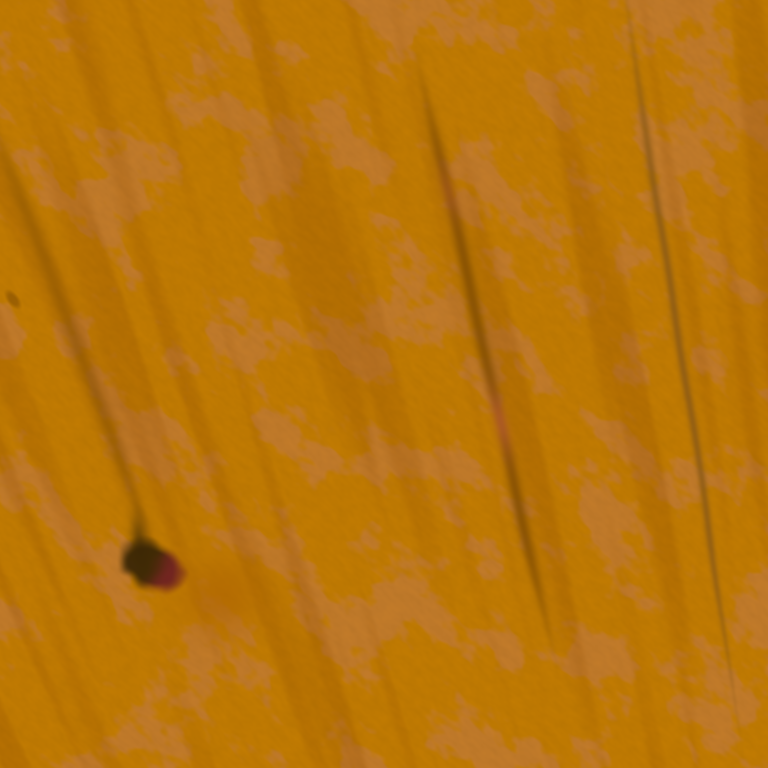
This texture is drawn by a WebGL 1 fragment shader. Its source:

```glsl
precision highp float;
// Ochre petal surface: fanning veins, soft pinkish mottling and one dark spot.

uniform vec2 u_resolution;

const vec3 OCHRE = vec3(0.742, 0.472, 0.008);
const vec3 PINK_TAN = vec3(0.745, 0.472, 0.160);
const vec3 BROWN = vec3(0.520, 0.310, 0.010);
const vec3 GREY_BROWN = vec3(0.540, 0.350, 0.090);
const vec3 ROSE = vec3(0.690, 0.345, 0.180);
const vec3 RUST = vec3(0.690, 0.400, 0.005);
const vec3 OLIVE = vec3(0.230, 0.150, 0.020);
const vec3 MAROON = vec3(0.430, 0.130, 0.130);

vec2 gradientAt(vec2 cell) {
  float angle = 6.2832 * fract(sin(dot(cell, vec2(127.1, 311.7))) * 43758.55);
  return vec2(cos(angle), sin(angle));
}

float gradientNoise(vec2 p) {
  vec2 i = floor(p);
  vec2 f = p - i;
  vec2 w = f * f * f * (f * (f * 6.0 - 15.0) + 10.0);
  vec2 e = vec2(1.0, 0.0);
  float a = dot(gradientAt(i), f);
  float b = dot(gradientAt(i + e.xy), f - e.xy);
  float c = dot(gradientAt(i + e.yx), f - e.yx);
  float d = dot(gradientAt(i + e.xx), f - e.xx);
  return mix(mix(a, b, w.x), mix(c, d, w.x), w.y);
}

float fbm(vec2 p, float gain) {
  float sum = 0.0;
  float amplitude = 1.0;
  for (int octave = 0; octave < 4; octave++) {
    sum += amplitude * gradientNoise(p);
    p = p * 2.03 + vec2(17.3, 9.1);
    amplitude *= gain;
  }
  return sum;
}

vec2 rotate(vec2 p, float angle) {
  float c = cos(angle);
  float s = sin(angle);
  return vec2(c * p.x + s * p.y, c * p.y - s * p.x);
}

// Smooth bell, 1 at the centre.
float bell(float x, float centre, float width) {
  float d = (x - centre) / width;
  return exp(-d * d);
}

// Straightens the fan: x labels a vein, y runs down along it.
vec2 fanCoords(vec2 uv) {
  float down = 1.0 - uv.y;
  return vec2((uv.x - 0.36 * down) / (1.0 - 0.25 * down), down);
}

// A single vein that tapers towards both ends of its span.
float vein(vec2 fan, float label, float width, vec2 span, float fade) {
  float wobble = 0.004 * gradientNoise(vec2(fan.y * 5.0, label * 40.0));
  float taper = smoothstep(span.x, span.x + fade, fan.y)
              * (1.0 - smoothstep(span.y - fade, span.y, fan.y));
  return bell(fan.x + wobble, label, width * (0.45 + 0.55 * taper)) * taper;
}

float ellipseMask(vec2 p, vec2 radii, float softness) {
  return 1.0 - smoothstep(1.0 - softness, 1.0 + softness, length(p / radii));
}

void main() {
  vec2 uv = gl_FragCoord.xy / u_resolution;
  vec2 fan = fanCoords(uv);
  vec2 slanted = rotate(uv, -0.75);

  // Ragged pinkish patches, a little denser to the right
  float patches = fbm(slanted * vec2(8.0, 13.0) + 3.7, 0.62);
  patches += 0.10 * (uv.x - 0.5);
  vec3 color = mix(OCHRE, PINK_TAN, smoothstep(0.04, 0.34, patches));

  // Broad faint veins following the fan
  float broad = gradientNoise(vec2(fan.x * 17.0 + 5.0, fan.y * 1.3));
  float narrow = gradientNoise(vec2(fan.x * 38.0, fan.y * 1.8 + 8.0));
  float furrow = smoothstep(0.02, 0.42, broad + 0.35 * narrow);
  color *= 1.0 - furrow * vec3(0.060, 0.090, 0.250);

  // Fine slanted grain
  float grain = gradientNoise(slanted * vec2(45.0, 105.0));
  grain += 0.6 * gradientNoise(slanted * vec2(110.0, 190.0) + 31.0);
  color *= 1.0 + 0.028 * grain;

  // Pronounced veins
  float mainVein = vein(fan, 0.526, 0.0105, vec2(0.03, 0.90), 0.22);
  float rose = bell(fan.y, 0.25, 0.035) * 0.45 + bell(fan.y, 0.55, 0.04) * 0.85;
  color = mix(color, mix(BROWN, ROSE, rose), 0.85 * mainVein);
  float rightVein = vein(fan, 0.815, 0.0065, vec2(-0.10, 1.02), 0.35);
  color = mix(color, GREY_BROWN, 0.75 * rightVein);
  float leftVein = vein(fan, -0.070, 0.012, vec2(0.08, 0.78), 0.20);
  color = mix(color, BROWN, 0.50 * leftVein);

  // Dark spot with its neck, rusty stain and maroon side
  vec2 spot = uv - vec2(0.198, 0.263);
  float stain = exp(-dot(spot - vec2(0.09, -0.04), spot - vec2(0.09, -0.04)) * 420.0);
  color = mix(color, RUST, 0.7 * stain);
  float neck = bell(spot.x, -0.016 - 0.1 * (spot.y - 0.03), 0.010) * bell(spot.y, 0.032, 0.032);
  color = mix(color, OLIVE, 0.60 * neck);
  vec2 tilted = rotate(spot, -0.50);
  tilted += 0.006 * vec2(gradientNoise(uv * 45.0), gradientNoise(uv * 45.0 + 9.0));
  vec3 spotColor = mix(OLIVE, MAROON, smoothstep(-0.008, 0.026, tilted.x));
  color = mix(color, spotColor, 0.95 * ellipseMask(tilted, vec2(0.041, 0.027), 0.30));

  // Small speck at the left edge
  vec2 speck = rotate(uv - vec2(0.017, 0.610), -0.90);
  color = mix(color, BROWN, 0.6 * ellipseMask(speck, vec2(0.012, 0.006), 0.50));

  gl_FragColor = vec4(clamp(color, 0.0, 1.0), 1.0);
}
```
